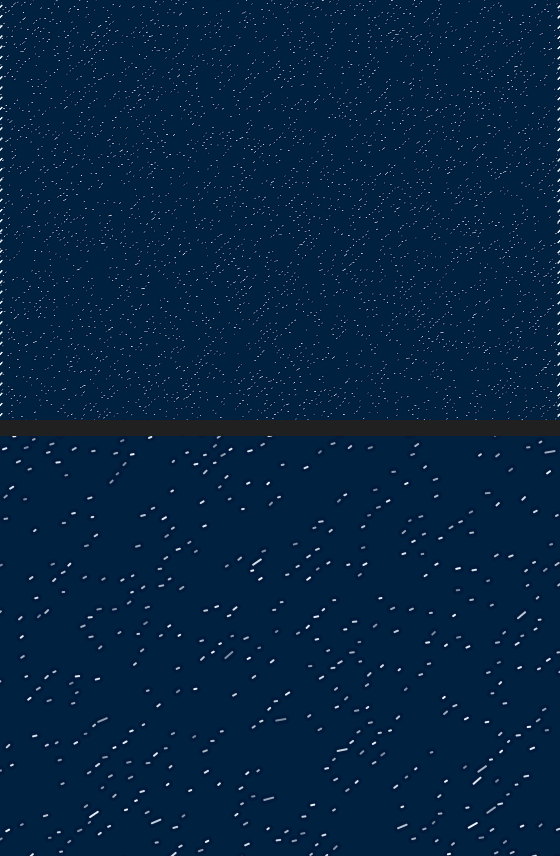
Top, the full canvas; bottom, a detail of the centre.
Reproduce this texture procedurally as a Shadertoy shader.

```glsl
// Fine pale specks strung along rising diagonals over a deep navy ground.

const float UNITS = 576.0;             // drawing units per canvas height
const vec2  CELL = vec2(5.6, 7.4);     // speck pitch along and across a diagonal
const float TICK_PITCH = 14.0;         // spacing of the side ticks
const vec3  NAVY = vec3(0.005, 0.130, 0.250);
const vec3  SHADE = vec3(0.000, 0.100, 0.230);
const vec3  PALE = vec3(0.94, 0.97, 1.00);

float hash(vec2 p) {
    vec3 q = fract(vec3(p.xyx) * 0.1031);
    q += dot(q, q.yzx + 33.33);
    return fract((q.x + q.y) * q.z);
}

// Distance to a round-ended dash centred on the origin.
float dash(vec2 p, float angle, float halfLength, float radius) {
    vec2 dir = vec2(cos(angle), sin(angle));
    float along = clamp(dot(p, dir), -halfLength, halfLength);
    return length(p - dir * along) - radius;
}

float coverage(float d, float blur) {
    return 1.0 - smoothstep(-blur, blur, d);
}

// Layered sines thin and thicken the specks along each diagonal.
float presence(vec2 id) {
    float phase = 6.2832 * hash(vec2(id.y, 17.0));
    return 0.36 + 0.16 * sin(id.x * 0.55 + phase)
                + 0.12 * sin(id.x * 0.23 - phase * 2.0);
}

// x: speck brightness, y: distance to the nearest speck.
vec2 specks(vec2 p, float blur) {
    mat2 turn = mat2(0.7071, -0.7071, 0.7071, 0.7071);
    vec2 home = floor(turn * p / CELL);
    vec2 result = vec2(0.0, 100.0);
    for (int j = -1; j <= 1; j++) {
        for (int i = -1; i <= 1; i++) {
            vec2 id = home + vec2(i, j);
            if (hash(id + 211.0) > presence(id)) continue;
            vec2 jitter = vec2(hash(id + 31.0), hash(id + 57.0)) - 0.5;
            vec2 centre = (id + 0.5 + jitter * vec2(0.35, 0.4)) * CELL;
            float shape = hash(id + 83.0);
            float halfLength = mix(0.35, 0.9, shape) + step(0.96, shape) * 1.2;
            float angle = mix(0.1, 0.8, hash(id + 109.0));
            float d = dash(p - centre * turn, angle, halfLength, 0.45);
            float strength = mix(0.5, 1.0, hash(id + 137.0));
            result.x = max(result.x, strength * coverage(d, blur));
            result.y = min(result.y, d);
        }
    }
    return result;
}

// Evenly spaced slanted ticks on a vertical line.
float ticks(vec2 p, float lineX, float blur) {
    vec2 q = vec2(p.x - lineX, mod(p.y, TICK_PITCH) - 0.5 * TICK_PITCH);
    return coverage(dash(q, 0.8, 2.2, 1.0), blur);
}

void mainImage(out vec4 fragColor, in vec2 fragCoord) {
    float scale = UNITS / iResolution.y;
    vec2 p = fragCoord * scale;
    float width = iResolution.x * scale;
    float blur = max(0.5 * scale, 0.3);

    // Ground with a faint dark rim about each speck
    vec2 speck = specks(p, blur);
    vec3 color = mix(NAVY, SHADE, coverage(speck.y - 1.6, 0.4));

    // Specks and side ticks
    float ink = max(speck.x, ticks(p, 1.0, blur));
    ink = max(ink, ticks(p, width - 1.0, blur));
    color = mix(color, PALE, ink);

    fragColor = vec4(color, 1.0);
}
```
